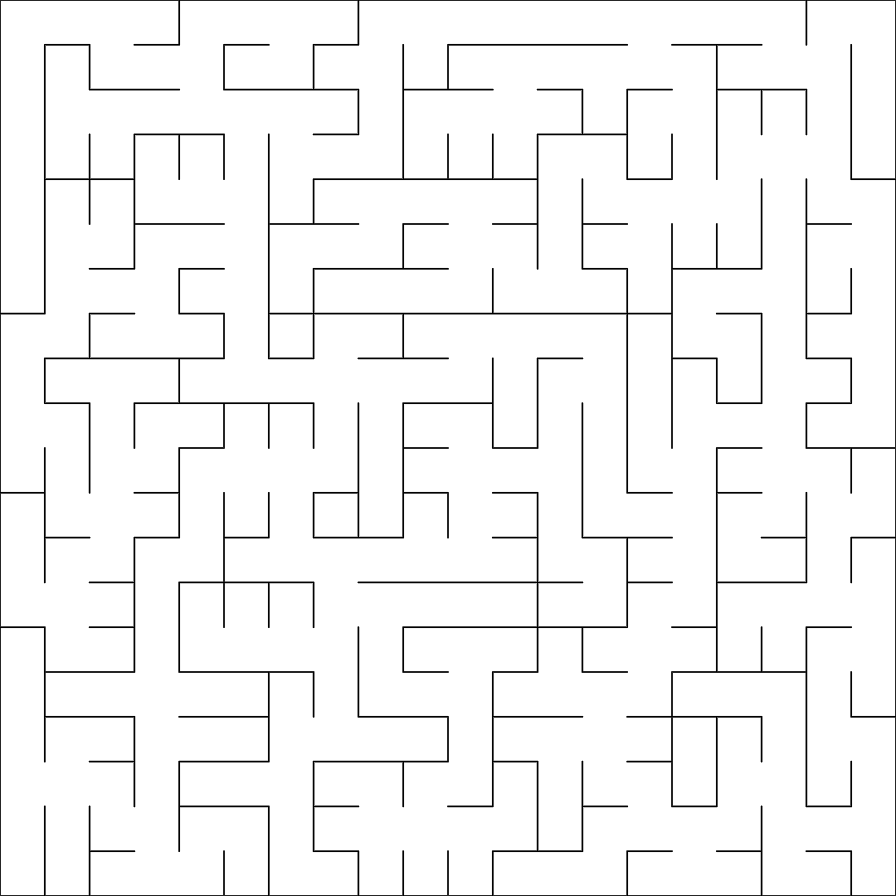
Reproduce this pattern procedurally as a Shadertoy shader.

```glsl
// Draws a square maze of thin black walls on white.
// Every inner grid corner grows one wall towards a hashed neighbour; short
// closed rings of walls are opened by redirecting their lowest corner.

const int   CELLS      = 20;       // cells along each side
const float WALL_WIDTH = 0.0019;   // in units of the canvas
const int   RING_STEPS = 8;        // longest ring that gets opened
const uint  SEED       = 37u;
const vec3  PAPER      = vec3(1.0);
const vec3  INK        = vec3(0.0);
const ivec2 DOWN       = ivec2(0, -1);
const ivec2 LEFT       = ivec2(-1, 0);

uint hash(ivec2 corner) {
    uvec2 c = uvec2(corner) + SEED;
    uint h = c.x * 374761393u + c.y * 668265263u;
    h = (h ^ (h >> 15)) * 2246822519u;
    h = (h ^ (h >> 13)) * 3266489917u;
    return h ^ (h >> 16);
}

// One of the four unit steps, k = 0..3
ivec2 direction(int k) {
    int way = 2 * (k & 1) - 1;
    return k < 2 ? ivec2(way, 0) : ivec2(0, way);
}

bool isInner(ivec2 c) {
    return min(c.x, c.y) > 0 && max(c.x, c.y) < CELLS;
}

// First random choice of a corner; corners on the frame grow nothing
ivec2 pick(ivec2 c) {
    return isInner(c) ? direction(int(hash(c) >> 9 & 3u)) : ivec2(0);
}

int rowOrder(ivec2 c) {
    return c.y * (CELLS + 1) + c.x;
}

// Final wall direction: the lowest corner of a ring turns out of it
ivec2 aim(ivec2 corner) {
    ivec2 first = pick(corner);
    ivec2 walker = corner;
    for (int i = 0; i < RING_STEPS; i++) {
        ivec2 stride = pick(walker);
        if (stride == ivec2(0)) break;
        walker += stride;
        if (walker == corner)
            return pick(corner + DOWN) == -DOWN ? LEFT : DOWN;
        if (rowOrder(walker) < rowOrder(corner)) break;
    }
    return first;
}

// Distance to the nearest wall, in cells
float wallDistance(vec2 p) {
    ivec2 corner = ivec2(floor(p + 0.5));
    vec2 offset = p - vec2(corner);
    vec2 toFrame = min(abs(p), abs(float(CELLS) - p));
    float dist = min(toFrame.x, toFrame.y);
    ivec2 own = aim(corner);

    // Half-length arms around the nearest corner
    for (int k = 0; k < 4; k++) {
        ivec2 arm = direction(k);
        if (own == arm || aim(corner + arm) == -arm) {
            vec2 axis = vec2(arm);
            float along = clamp(dot(offset, axis), 0.0, 0.5);
            dist = min(dist, length(offset - axis * along));
        }
    }
    return dist;
}

void mainImage(out vec4 fragColor, in vec2 fragCoord) {
    float side = min(iResolution.x, iResolution.y);
    vec2 p = fragCoord / side * float(CELLS);
    float pixel = float(CELLS) / side;
    float halfWidth = 0.5 * WALL_WIDTH * float(CELLS);

    // Share of the pixel covered by the wall
    float ink = clamp(0.5 + (halfWidth - wallDistance(p)) / pixel, 0.0, 1.0);
    fragColor = vec4(mix(PAPER, INK, ink), 1.0);
}
```
